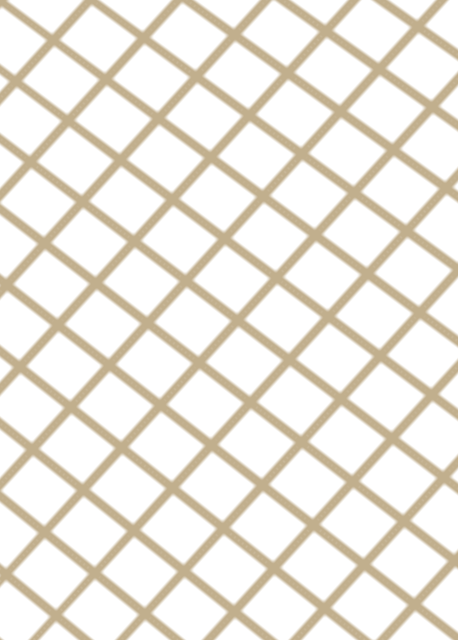
Write a WebGL 1 fragment shader that draws this pattern.

```glsl
precision highp float;
// Slanted tan lattice on white: parallel rising bars crossed by falling bars
// that fan out slightly. Each family is solved for its line index, and the
// distance to the nearest line gives soft bars with faint beads inside.

uniform vec2 u_resolution;

// Lengths are in canvas heights, with y measured down from the top.
const vec3 PAPER = vec3(1.0);
const vec3 TAN = vec3(0.757, 0.685, 0.553);
const vec3 BEAD = vec3(0.81, 0.75, 0.64);

const float RISE_SLOPE = 1.097;     // steepness of the rising bars
const float RISE_START = 0.7578;    // offset of rising bar zero
const float RISE_STEP = 0.1504;     // offset between rising bars
const float RISE_DRIFT = 0.0009;    // slow tightening of that step

const float FALL_PIVOT = 0.3516;    // x where falling bars are measured
const float FALL_START = 0.2624;    // height of falling bar zero at the pivot
const float FALL_STEP = 0.1104;     // height between falling bars
const float FALL_GROWTH = 0.00052;  // growth of that step, bar by bar
const float FALL_SLOPE = 0.744;     // steepness of falling bar zero
const float FALL_FAN = 0.0098;      // added steepness per bar

const float HALF_WIDTH = 0.0070;
const float RISE_THINNING = 0.0015; // narrowing toward the lower left
const float FALL_THINNING = 0.0010; // narrowing toward the upper left
const float SOFTNESS = 0.0034;
const float FILLET = 0.0045;        // rounding in the crossing corners
const float BEAD_PERIOD = 0.0078;
const float BEAD_STRENGTH = 0.55;

float hash(vec2 p) {
  return fract(sin(dot(p, vec2(41.3, 289.1))) * 4375.85);
}

float valueNoise(vec2 p) {
  vec2 cell = floor(p);
  vec2 f = fract(p);
  f = f * f * (3.0 - 2.0 * f);
  float low = mix(hash(cell), hash(cell + vec2(1.0, 0.0)), f.x);
  float high = mix(hash(cell + vec2(0.0, 1.0)), hash(cell + 1.0), f.x);
  return mix(low, high, f.y);
}

float smoothMin(float a, float b, float k) {
  float h = max(k - abs(a - b), 0.0) / k;
  return min(a, b) - 0.25 * h * h * k;
}

// Signed offset from the nearest whole number.
float toNearest(float index) {
  return fract(index + 0.5) - 0.5;
}

// Signed distance to the centre of the nearest rising bar.
float risingOffset(vec2 p) {
  float t = (p.x * RISE_SLOPE + p.y - RISE_START) / RISE_STEP;
  float index = t + RISE_DRIFT * t * t;
  float stepSize = RISE_STEP * (1.0 - 2.0 * RISE_DRIFT * t);
  return toNearest(index) * stepSize / length(vec2(1.0, RISE_SLOPE));
}

// Signed distance to the centre of the nearest falling bar; the index is
// the root of a quadratic, since both step and slope change with it.
float fallingOffset(vec2 p) {
  float x = p.x - FALL_PIVOT;
  float drop = p.y - FALL_START - FALL_SLOPE * x;
  float rate = FALL_STEP + FALL_FAN * x;
  float root = sqrt(max(rate * rate + 4.0 * FALL_GROWTH * drop, 0.0));
  float index = 2.0 * drop / (rate + root);
  float slope = FALL_SLOPE + FALL_FAN * index;
  return toNearest(index) * root / length(vec2(1.0, slope));
}

// Small light spots along the middle of a bar.
float beads(float offset, float along) {
  float pulse = 0.5 + 0.5 * cos(6.2832 * along / BEAD_PERIOD);
  return pulse * pulse * (1.0 - smoothstep(0.0005, 0.0035, abs(offset)));
}

void main() {
  vec2 p = gl_FragCoord.xy / u_resolution.y;
  p.y = 1.0 - p.y;

  float rising = risingOffset(p);
  float falling = fallingOffset(p);

  // Bars narrow toward the left corners.
  float lowerLeft = smoothstep(0.7, 1.0, p.y) * (1.0 - smoothstep(0.0, 0.4, p.x));
  float upperLeft = 1.0 - smoothstep(0.0, 0.45, length(p));
  float riseEdge = abs(rising) - HALF_WIDTH + RISE_THINNING * lowerLeft;
  float fallEdge = abs(falling) - HALF_WIDTH + FALL_THINNING * upperLeft;

  float edge = smoothMin(riseEdge, fallEdge, FILLET);
  float soft = max(SOFTNESS, 0.7 / u_resolution.y);
  float ink = 1.0 - smoothstep(-soft, soft, edge);

  // Beads fade at the crossings and vary in strength.
  float riseAlong = dot(p, normalize(vec2(1.0, -RISE_SLOPE)));
  float fallAlong = dot(p, normalize(vec2(1.0, FALL_SLOPE)));
  float spots = beads(rising, riseAlong) * smoothstep(0.0, 0.006, fallEdge)
              + beads(falling, fallAlong) * smoothstep(0.0, 0.006, riseEdge);
  spots *= BEAD_STRENGTH * mix(0.3, 1.0, valueNoise(p * 18.0));

  vec3 bar = mix(TAN, BEAD, min(spots, 1.0));
  gl_FragColor = vec4(mix(PAPER, bar, ink), 1.0);
}
```
